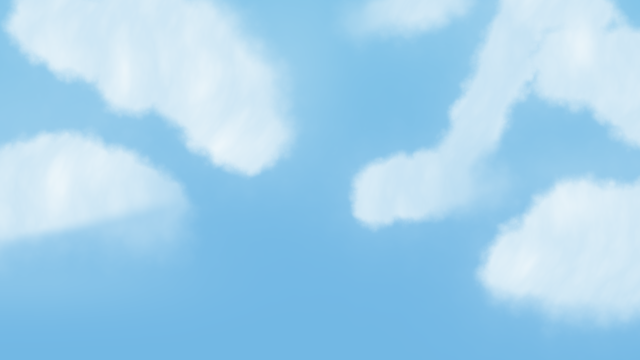
A Shadertoy shader for this texture:

```glsl
vec2 hash2(vec2 p) {
    vec3 q = fract(vec3(p.xyx) * vec3(0.1031, 0.1030, 0.0973));
    q += dot(q, q.yzx + 33.33);
    return fract((q.xx + q.yz) * q.zy);
}

// Smoothed distance to scattered cell centres
float cellular(vec2 p) {
    vec2 cell = floor(p), f = fract(p);
    float sum = 0.0;
    for (int y = -1; y <= 1; y++)
        for (int x = -1; x <= 1; x++) {
            vec2 o = vec2(x, y);
            vec2 r = o + hash2(cell + o) - f;
            sum += exp(-9.0 * dot(r, r));
        }
    return clamp(-log(sum + 0.02) * 0.5 + 0.45, 0.0, 1.0);
}

float fluff(vec2 p) {
    float sum = 0.0, amp = 0.5;
    for (int i = 0; i < 4; i++) {
        sum += amp * cellular(p);
        p = mat2(1.6, 1.2, -1.2, 1.6) * p + 7.3;
        amp *= 0.5;
    }
    return sum;
}

float capsule(vec2 p, vec2 a, vec2 b, float radius) {
    vec2 ab = b - a;
    float h = clamp(dot(p - a, ab) / dot(ab, ab), 0.0, 1.0);
    return length(p - a - ab * h) - radius;
}

float join(float a, float b) {
    float h = max(0.035 - abs(a - b), 0.0) / 0.035;
    return min(a, b) - h * h * 0.009;
}

float glow(vec2 p, vec2 centre, vec2 size) {
    vec2 q = (p - centre) / size;
    return exp(-dot(q, q));
}

// Halo first, then the body of the cloud
vec3 paint(vec3 col, float d, float soft, float opacity, float light) {
    col = mix(col, vec3(0.74, 0.87, 0.95), 0.34 * opacity * exp(-max(d, 0.0) * 13.0));
    vec3 body = mix(vec3(0.76, 0.88, 0.95), vec3(0.95, 0.975, 0.985), clamp(light, 0.0, 1.0));
    return mix(col, body, opacity * smoothstep(soft, -soft * 1.6, d));
}

void mainImage(out vec4 fragColor, in vec2 fragCoord) {
    vec2 uv = fragCoord / iResolution.y;
    vec2 p = uv + 0.005 * sin(uv.yx * 37.0 + vec2(0.0, 2.0)) + 0.003 * sin(uv.yx * 83.0 + 1.0);
    float rough = 0.032 * (fluff(uv * 15.0) - 0.45);

    // Sky
    vec3 col = mix(vec3(0.445, 0.72, 0.895), vec3(0.48, 0.755, 0.905), smoothstep(0.2, 1.0, uv.y));
    col = mix(col, vec3(0.70, 0.86, 0.94), 0.35 * glow(uv, vec2(0.0, 0.68), vec2(0.3, 0.14))
        + 0.35 * glow(uv, vec2(0.82, 0.82), vec2(0.14, 0.25))
        + 0.3 * glow(uv, vec2(1.6, 0.53), vec2(0.25, 0.08))
        + 0.3 * glow(uv, vec2(0.1, 0.22), vec2(0.4, 0.1)));

    // Brush streaks and bright crests
    vec2 brush = mat2(0.94, 0.34, -0.34, 0.94) * uv + 0.02 * sin(uv.yx * 15.0);
    float streak = fluff(brush * vec2(11.0, 5.0) + 3.0) - 0.45;
    float light = 0.56 - 0.55 * streak;
    float crest = glow(uv, vec2(0.15, 0.86), vec2(0.05, 0.08))
        + glow(uv, vec2(0.35, 0.79), vec2(0.05, 0.09))
        + glow(uv, vec2(0.55, 0.75), vec2(0.06, 0.14))
        + glow(uv, vec2(0.65, 0.59), vec2(0.1, 0.06))
        + glow(uv, vec2(0.15, 0.46), vec2(0.06, 0.1))
        + glow(uv, vec2(0.27, 0.54), vec2(0.08, 0.07))
        + glow(uv, vec2(1.6, 0.86), vec2(0.06, 0.07))
        + glow(uv, vec2(1.6, 0.43), vec2(0.15, 0.07))
        + glow(uv, vec2(1.43, 0.25), vec2(0.11, 0.08));
    light += 0.36 * crest;

    // Long bank, upper left
    float d = capsule(p, vec2(0.14, 0.94), vec2(0.24, 0.89), 0.13);
    d = join(d, capsule(p, vec2(0.39, 0.82), vec2(0.40, 0.95), 0.155));
    d = join(d, capsule(p, vec2(0.63, 0.73), vec2(0.53, 0.86), 0.175));
    d = join(d, capsule(p, vec2(0.64, 0.66), vec2(0.69, 0.635), 0.13));
    float soft = mix(0.018, 0.06, smoothstep(-0.1, 0.25, uv.x - 0.7 + (uv.y - 0.7) * 0.7));
    col = paint(col, d + rough, soft, 0.97, light);

    // Low mound, left
    d = capsule(p, vec2(0.03, 0.44), vec2(0.17, 0.475), 0.17);
    d = join(d, capsule(p, vec2(0.17, 0.475), vec2(0.30, 0.45), 0.16));
    d = join(d, capsule(p, vec2(0.30, 0.45), vec2(0.41, 0.41), 0.135));
    float base = smoothstep(0.46, 0.28, uv.y);
    float fade = 1.0 - 0.5 * smoothstep(0.35, 0.55, uv.x + 0.5 * base);
    col = paint(col, d + rough, mix(0.017, 0.07, base), 0.95 * fade, light - 0.1 * base);

    // Wisp, top centre
    d = capsule(p, vec2(0.99, 0.945), vec2(1.10, 0.98), 0.075);
    d = join(d, capsule(p, vec2(1.12, 0.97), vec2(1.24, 1.01), 0.08));
    col = paint(col, d + rough, 0.032, mix(0.3, 0.9, smoothstep(0.95, 1.13, uv.x)), light);

    // Bent arm rising to the top right
    d = capsule(p, vec2(1.065, 0.463), vec2(1.24, 0.505), 0.106);
    d = join(d, capsule(p, vec2(1.26, 0.51), vec2(1.39, 0.79), 0.086));
    d = join(d, capsule(p, vec2(1.39, 0.79), vec2(1.46, 0.99), 0.088));
    d = join(d, capsule(p, vec2(1.27, 0.46), vec2(1.36, 0.48), 0.07));
    float thin = smoothstep(1.15, 1.4, uv.x) * smoothstep(0.68, 0.45, uv.y);
    col = paint(col, d + rough, mix(0.015, 0.06, thin), 0.93 - 0.45 * thin, light - 0.05);

    // Billow, top right
    d = capsule(p, vec2(1.47, 0.99), vec2(1.64, 0.97), 0.085);
    d = join(d, capsule(p, vec2(1.59, 0.82), vec2(1.72, 0.81), 0.13));
    d = join(d, capsule(p, vec2(1.72, 0.79), vec2(1.80, 0.70), 0.13));
    col = paint(col, d + rough, 0.018, 0.95, light);

    // Round heap, lower right
    d = capsule(p, vec2(1.60, 0.36), vec2(1.78, 0.34), 0.16);
    d = join(d, capsule(p, vec2(1.445, 0.26), vec2(1.56, 0.30), 0.122));
    d = join(d, capsule(p, vec2(1.60, 0.255), vec2(1.76, 0.26), 0.16));
    base = smoothstep(0.28, 0.1, uv.y);
    col = paint(col, d + rough, mix(0.018, 0.05, base), 0.95, light - 0.2 * base);

    fragColor = vec4(col, 1.0);
}
```
